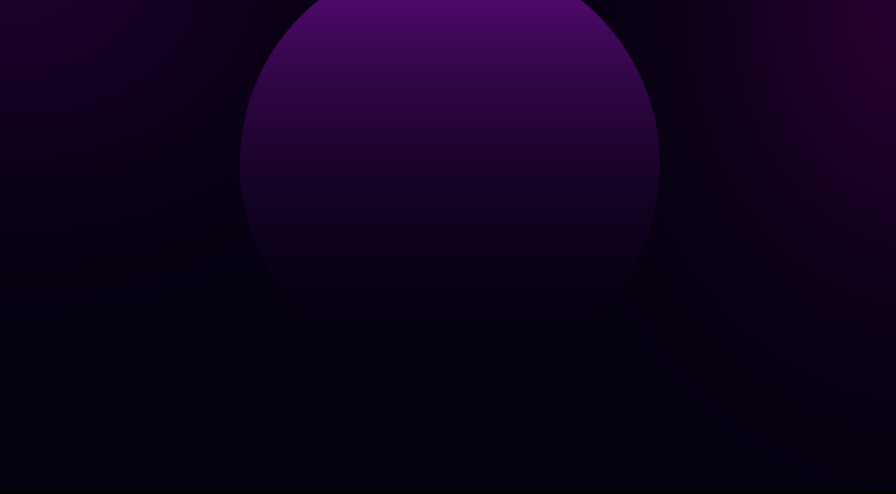
This background is drawn by a WebGL 1 fragment shader. Its source:

```glsl
precision highp float;

uniform vec2 u_resolution;

// Palette
const vec3 NIGHT = vec3(0.022, 0.004, 0.066);
const vec3 DISC_TOP = vec3(0.300, 0.035, 0.412);
const vec3 LEFT_GLOW = vec3(0.085, 0.002, 0.095);
const vec3 RIGHT_GLOW = vec3(0.125, 0.000, 0.115);

// Layout: positions are fractions of the canvas, radius is in canvas heights
const vec2 DISC_CENTER = vec2(0.502, 0.668);
const float DISC_RADIUS = 0.425;
const float DISC_FADE_BOTTOM = 0.29;
const float DISC_FADE_POWER = 1.9;
const vec2 LEFT_CENTER = vec2(0.02, 1.05);
const vec2 LEFT_SPREAD = vec2(0.26, 0.36);
const vec2 RIGHT_CENTER = vec2(1.03, 1.00);
const vec2 RIGHT_SPREAD = vec2(0.22, 0.52);
const float FLOOR_HEIGHT = 0.008;

// Soft elliptical falloff, 1 at the center
float glow(vec2 uv, vec2 center, vec2 spread) {
  vec2 d = (uv - center) / spread;
  return exp(-dot(d, d));
}

// Antialiased coverage of the disc
float discMask(vec2 uv, float aspect, float pixel) {
  float dist = length((uv - DISC_CENTER) * vec2(aspect, 1.0)) - DISC_RADIUS;
  return 1.0 - smoothstep(-pixel, pixel, dist);
}

void main() {
  vec2 uv = gl_FragCoord.xy / u_resolution;
  float aspect = u_resolution.x / u_resolution.y;
  float pixel = 1.0 / u_resolution.y;

  // Night sky with a glow in each upper corner
  vec3 color = NIGHT;
  color += LEFT_GLOW * glow(uv, LEFT_CENTER, LEFT_SPREAD);
  color += RIGHT_GLOW * glow(uv, RIGHT_CENTER, RIGHT_SPREAD);

  // Disc that dissolves into the night toward its base
  float rise = clamp((uv.y - DISC_FADE_BOTTOM) / (1.0 - DISC_FADE_BOTTOM), 0.0, 1.0);
  vec3 disc = mix(NIGHT, DISC_TOP, pow(rise, DISC_FADE_POWER));
  color = mix(color, disc, discMask(uv, aspect, pixel));

  // Thin black strip along the bottom
  color *= smoothstep(FLOOR_HEIGHT - pixel, FLOOR_HEIGHT + pixel, uv.y);

  gl_FragColor = vec4(color, 1.0);
}
```
